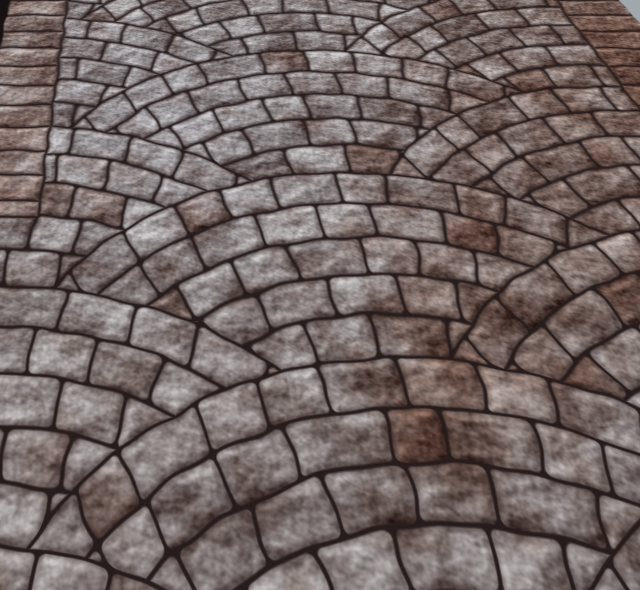
Write a Shadertoy shader that draws this texture.

```glsl
// Stamped stone paving in overlapping fans, seen in perspective between two brick borders.

const float FAN_RADIUS = 0.45;
const float FAN_STEP = 0.1675;    // rise from one fan row to the next
const float FIRST_TOP = 1.294;
const float COURSE = 0.067;       // five courses per visible fan
const float STONE_LENGTH = 0.079;
const float LEFT_BORDER = -0.421;
const float RIGHT_BORDER = 0.478;
const float BORDER_START = 1.535;

const vec3 JOINT_COLOR = vec3(0.15, 0.11, 0.11);
const vec3 DARK_STONE = vec3(0.14, 0.08, 0.07);
const vec3 PALE_STONE = vec3(0.72, 0.70, 0.70);
const vec3 BROWN_STAIN = vec3(0.95, 0.78, 0.69);
const vec3 CURB_COLOR = vec3(0.62, 0.66, 0.68);

struct Stone { float edge; vec2 id; };

float hash(vec2 p) {
    vec3 q = fract(p.xyx * 0.1031);
    q += dot(q, q.yzx + 33.33);
    return fract((q.x + q.y) * q.z);
}

float corner(vec2 cell, vec2 offset) {
    float a = 6.2832 * hash(cell);
    return dot(vec2(cos(a), sin(a)), offset);
}

float gradientNoise(vec2 p) {
    vec2 i = floor(p), f = p - i;
    vec2 u = f * f * f * (f * (f * 6.0 - 15.0) + 10.0);
    vec2 e = vec2(1, 0);
    return mix(mix(corner(i, f), corner(i + e, f - e), u.x),
               mix(corner(i + e.yx, f - e.yx), corner(i + 1.0, f - 1.0), u.x), u.y);
}

float fbm(vec2 p) {
    float sum = 0.0, amp = 1.0;
    for (int i = 0; i < 4; i++) {
        sum += amp * gradientNoise(p);
        p = mat2(1.6, 1.2, -1.2, 1.6) * p + 7.3;
        amp *= 0.55;
    }
    return sum;
}

float stripeEdge(float t) { return min(fract(t), 1.0 - fract(t)); }

float jointPosition(float index, float row) {
    return index + 0.36 * (hash(vec2(index + 50.0, row)) - 0.5);
}

// Nearer fans overlap farther ones, so paint from far to near.
Stone fanStone(vec2 g) {
    float border = 1.0, base = floor((g.y - FIRST_TOP) / FAN_STEP);
    vec2 local = vec2(0), fan = vec2(0);
    for (int i = 4; i >= -2; i--) {
        float row = base + float(i), parity = mod(row, 2.0);
        float column = 2.0 * round((g.x / FAN_RADIUS - parity) * 0.5) + parity;
        vec2 center = vec2(column * FAN_RADIUS,
                           FIRST_TOP + row * FAN_STEP + column * 0.055 - FAN_RADIUS);
        float inside = FAN_RADIUS - length(g - center);
        if (inside > 0.0) {
            border = inside; local = g - center; fan = vec2(column, row);
        } else border = min(border, -inside);
    }
    // Courses flatten gently toward the foot of the fan.
    float reach = FAN_RADIUS + local.y;
    float depth = (FAN_RADIUS * FAN_RADIUS - dot(local, local)) / max(reach, 0.05);
    float course = floor(depth / COURSE);
    float courseEdge = stripeEdge(depth / COURSE) * COURSE * reach / (2.0 * FAN_RADIUS);
    float radius = FAN_RADIUS - 0.5 * COURSE * (course + 0.5);
    float rowSeed = course + 13.0 * fan.y + 57.0 * fan.x + 200.0;
    float along = atan(local.x, local.y + 0.5 * depth) * radius / STONE_LENGTH
                + 0.5 * mod(course, 2.0) + 0.3 * hash(vec2(rowSeed, 3.0));
    float index = floor(along);
    if (along < jointPosition(index, rowSeed)) index -= 1.0;
    else if (along > jointPosition(index + 1.0, rowSeed)) index += 1.0;
    float sideEdge = STONE_LENGTH * min(along - jointPosition(index, rowSeed),
                                        jointPosition(index + 1.0, rowSeed) - along);
    // Rounded corners
    float roundness = 0.008;
    float a = min(border, courseEdge);
    vec2 inset = max(roundness - vec2(a, sideEdge), 0.0);
    float edge = max(min(a, sideEdge), roundness) - length(inset);
    return Stone(edge, vec2(index + 50.0, rowSeed));
}

float borderSide(vec2 g) {
    return max(g.x - RIGHT_BORDER, g.y > BORDER_START ? LEFT_BORDER - g.x : -1.0);
}

Stone paving(vec2 g) {
    float side = borderSide(g), row = g.y / 0.058;
    Stone s = fanStone(g);
    if (side > 0.0) s = Stone(stripeEdge(row) * 0.058, vec2(floor(row), sign(g.x) + 99.0));
    if (g.x < LEFT_BORDER) s.edge = min(s.edge, abs(g.y - BORDER_START));
    s.edge = min(s.edge, abs(side));
    return s;
}

float bevel(float edge) { return smoothstep(0.0, 0.011, edge); }

float blob(vec2 p, vec2 center, vec2 size) {
    vec2 q = (p - center) / size;
    return exp(-dot(q, q));
}

void mainImage(out vec4 fragColor, in vec2 fragCoord) {
    // Screen to ground plane; x is measured from the middle fan column.
    vec2 p = fragCoord / iResolution.xy * vec2(1.085, 1.0);
    p.y = 1.0 - p.y;
    float d = p.y + 0.921;
    vec2 ground = vec2((p.x - 0.24) / d - 0.284, 1.977 / d);
    float footprint = 1.977 / (d * d * iResolution.y);
    vec2 wobble = vec2(gradientNoise(ground * 22.0), gradientNoise(ground * 22.0 + 40.0));
    vec2 g = ground + 0.006 * wobble;

    Stone stone = paving(g);
    float lit = bevel(stone.edge) - bevel(paving(g + vec2(-0.002, 0.005)).edge);
    float seed = hash(stone.id);

    // Chiselled relief, offset per stone, lit from the far side
    vec2 face = ground * 24.0 + seed * 31.0;
    float relief = fbm(face) - fbm(face + vec2(-0.08, 0.16));
    float crease = smoothstep(0.06, 0.0, abs(gradientNoise(face * 0.7 + 9.0)));
    float mottling = fbm(ground * 15.0 + 5.0);
    float grain = gradientNoise(ground * 130.0) + 0.7 * gradientNoise(ground * 230.0);

    float sheen = blob(p, vec2(0.27, 0.18), vec2(0.33, 0.25));
    float border = step(0.0, borderSide(g));
    float darkStone = smoothstep(0.84, 0.94, seed);
    float stain = 0.65 * blob(p, vec2(0.78, 0.64), vec2(0.16, 0.2))
                + 0.55 * blob(p, vec2(1.0, 0.25), vec2(0.3, 0.32)) + 0.5 * border
                + 0.5 * darkStone - 0.5 * mottling;
    stain = clamp(stain, 0.0, 1.0);

    float tone = 0.70 + 0.26 * (seed - 0.5) + 0.26 * mottling + 0.50 * relief
               + 0.16 * grain - 0.06 * crease + 0.26 * lit + 0.14 * sheen;
    tone -= 0.16 * stain + 0.22 * darkStone;
    tone *= mix(0.72, 1.0, bevel(stone.edge));
    vec3 color = mix(DARK_STONE, PALE_STONE, clamp(tone, 0.0, 1.15));
    color *= mix(vec3(1), BROWN_STAIN, stain);
    color += vec3(-0.01, 0.0, 0.015) * sheen;

    // Joints, dark soil at the far left and a pale curb at the far right
    float joint = smoothstep(0.0016 - footprint, 0.0022 + footprint, stone.edge);
    color = mix(JOINT_COLOR, color, joint);
    color = mix(color, JOINT_COLOR * 0.6, smoothstep(0.522, 0.528, -g.x));
    color = mix(color, CURB_COLOR, smoothstep(0.592, 0.598, g.x));
    fragColor = vec4(color, 1.0);
}
```
